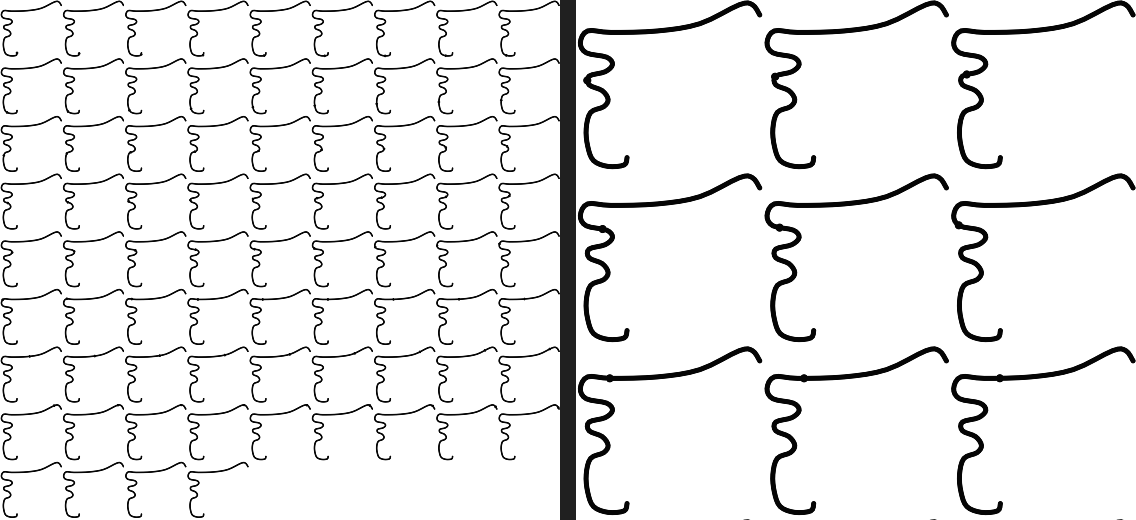
Left, the full canvas; right, a detail of the centre.
Give the GLSL for this pattern, as a Shadertoy shader.

```glsl
// Grid of identical wavy bracket strokes, with a bead sliding along the stroke from cell to cell

// Stroke knots in cell units (cell is 128 wide), y pointing down
const vec2 knots[24] = vec2[24](
    vec2(35, 109), vec2(33, 114), vec2(22, 115), vec2(12, 111),
    vec2(8, 101), vec2(7, 89), vec2(10, 78), vec2(19, 74),
    vec2(22, 69), vec2(18, 63), vec2(9, 59), vec2(9, 53),
    vec2(20, 50), vec2(25, 45), vec2(21, 40), vec2(7, 37),
    vec2(3, 30), vec2(8, 22), vec2(24, 23), vec2(56, 22),
    vec2(85, 17), vec2(112, 4), vec2(121, 4), vec2(126, 11));

float segmentDistance(vec2 p, vec2 a, vec2 b) {
    vec2 ab = b - a;
    return length(p - a - ab * clamp(dot(p - a, ab) / dot(ab, ab), 0.0, 1.0));
}

void mainImage(out vec4 fragColor, in vec2 fragCoord) {
    // Nine columns and nine rows, counted from the top left
    vec2 uv = fragCoord / iResolution.xy;
    vec2 p = vec2(uv.x, 1.0 - uv.y) * vec2(1152.0, 1071.0);
    vec2 pitch = vec2(128.0, 118.75);
    vec2 cell = floor(p / pitch);
    p -= cell * pitch;
    float index = cell.x + 9.0 * cell.y;
    float pixel = 1152.0 / iResolution.x;

    // Bead position in knots: slow on the hook, faster on the wiggle, slow on the arm
    float beadAt = 0.3 * index + 0.115 * clamp(index - 17.0, 0.0, 31.0)
                 - 0.1 * max(index - 48.0, 0.0);

    // Only the spans that can reach this point: wiggle at the left, arm at the top
    int first = p.x > 40.0 ? 17 : 0;
    int last = p.y > 35.0 ? 17 : 23;
    if (index > 75.5) last = first;   // the last row holds four cells

    float shape = 1e3;
    for (int k = first; k < last; k++) {
        vec2 b = knots[k];
        vec2 c = knots[k + 1];
        if (segmentDistance(p, b, c) > 10.0) continue;

        // Catmull-Rom span as a cubic in t
        vec2 a = knots[max(k - 1, 0)];
        vec2 d = knots[min(k + 2, 23)];
        vec2 c1 = 0.5 * (c - a);
        vec2 c2 = a - 2.5 * b + 2.0 * c - 0.5 * d;
        vec2 c3 = 0.5 * (3.0 * (b - c) + d - a);

        vec2 from = b;
        for (int s = 1; s <= 4; s++) {
            float t = float(s) * 0.25;
            vec2 to = b + t * (c1 + t * (c2 + t * c3));
            shape = min(shape, segmentDistance(p, from, to) - 1.75);
            from = to;
        }

        // Bead, gone after the eighth row
        if (k == int(beadAt) && index < 72.0) {
            float t = fract(beadAt);
            shape = min(shape, distance(p, b + t * (c1 + t * (c2 + t * c3))) - 2.8);
        }
    }

    float ink = 1.0 - smoothstep(-0.5, 0.5, shape / pixel);
    fragColor = vec4(vec3(mix(1.0, 0.02, ink)), 1.0);
}
```
